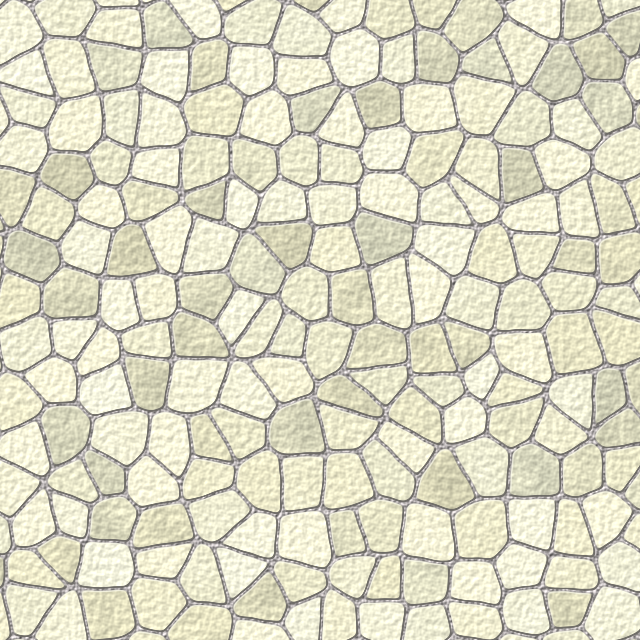
Write a three.js fragment shader that draws this texture.

```glsl
// Crazy paving of pale cream stones set in rough grey grout.
// A jittered Voronoi diagram gives the stones; a soft minimum of the border
// distances rounds their corners, and embossed gradient noise roughens them.
varying vec2 vUv;

const float STONES_ACROSS = 14.0;
const float JITTER = 0.84;
const float CORNER_SHARPNESS = 24.0;
const float HALF_GAP = 0.036;      // in stone units
const float EDGE_BLUR = 0.012;     // in stone units
const vec2 LIGHT_DIR = vec2(-0.6, 0.8);

const vec3 STONE_LIGHT = vec3(0.975, 0.965, 0.865);
const vec3 STONE_MID = vec3(0.915, 0.905, 0.785);
const vec3 STONE_DARK = vec3(0.80, 0.795, 0.69);
const vec3 RIM_LIGHT = vec3(1.0, 0.995, 0.94);
const vec3 GROUT = vec3(0.71, 0.69, 0.69);
const vec3 SHADOW = vec3(0.42, 0.41, 0.39);

vec2 hash2(vec2 p) {
  vec3 q = fract(p.xyx * vec3(0.1031, 0.1030, 0.0973));
  q += dot(q, q.yzx + 33.33);
  return fract((q.xx + q.yz) * q.zy);
}

float gradientDot(vec2 cell, vec2 offset) {
  float angle = 6.2832 * hash2(cell).x;
  return dot(vec2(cos(angle), sin(angle)), offset);
}

float gradientNoise(vec2 p) {
  vec2 i = floor(p);
  vec2 f = p - i;
  vec2 u = f * f * f * (f * (f * 6.0 - 15.0) + 10.0);
  float low = mix(gradientDot(i, f),
                  gradientDot(i + vec2(1, 0), f - vec2(1, 0)), u.x);
  float high = mix(gradientDot(i + vec2(0, 1), f - vec2(0, 1)),
                   gradientDot(i + vec2(1, 1), f - vec2(1, 1)), u.x);
  return mix(low, high, u.y);
}

// Slope of the noise towards the light, as relief shading.
float emboss(vec2 p) {
  vec2 reach = LIGHT_DIR * 0.35;
  return gradientNoise(p - reach) - gradientNoise(p + reach);
}

vec2 seedPoint(vec2 cell) {
  return cell + 0.5 + JITTER * (hash2(cell + 17.0) - 0.5);
}

vec2 nearestCell(vec2 p) {
  vec2 home = floor(p);
  vec2 best = home;
  float bestDist = 100.0;
  for (int y = -1; y <= 1; y++) {
    for (int x = -1; x <= 1; x++) {
      vec2 cell = home + vec2(float(x), float(y));
      vec2 away = seedPoint(cell) - p;
      float dist = dot(away, away);
      if (dist < bestDist) {
        bestDist = dist;
        best = cell;
      }
    }
  }
  return best;
}

// xy: outward direction of the nearest border, z: softened distance to it.
vec3 stoneBorder(vec2 p, vec2 cell) {
  vec2 seed = seedPoint(cell);
  vec2 outward = vec2(0.0);
  float total = 0.0;
  for (int y = -2; y <= 2; y++) {
    for (int x = -2; x <= 2; x++) {
      if (x == 0 && y == 0) continue;
      vec2 other = seedPoint(cell + vec2(float(x), float(y)));
      vec2 dir = normalize(other - seed);
      float dist = dot(0.5 * (seed + other) - p, dir);
      float weight = exp(-CORNER_SHARPNESS * dist);
      outward += weight * dir;
      total += weight;
    }
  }
  return vec3(outward / total, -log(total) / CORNER_SHARPNESS);
}

vec3 stoneColor(vec2 cell, vec2 uv, float relief) {
  vec2 rnd = hash2(cell + 71.0);
  float tone = rnd.x + 0.25 * gradientNoise(uv * 22.0);
  vec3 color = mix(STONE_DARK, STONE_MID, smoothstep(-0.05, 0.32, tone));
  color = mix(color, STONE_LIGHT, smoothstep(0.25, 0.95, tone));
  color += vec3(0.012, 0.0, -0.025) * (rnd.y - 0.5);
  return color * (1.0 + 0.16 * relief);
}

void main() {
  // Slightly bent coordinates keep the stone sides from being ruler-straight.
  vec2 bend = vec2(gradientNoise(vUv * 30.0), gradientNoise(vUv * 30.0 + 40.0));
  vec2 p = vUv * STONES_ACROSS + 0.035 * bend;
  vec2 cell = nearestCell(p);
  vec3 border = stoneBorder(p, cell);
  float inside = border.z - HALF_GAP;
  float facing = dot(border.xy, LIGHT_DIR);

  // Surface relief: soft grain on stone, finer and stronger in the grout.
  float coarse = emboss(vUv * 105.0);
  float fine = emboss(vUv * 210.0 + 9.0);
  vec3 stone = stoneColor(cell, vUv, coarse + 0.6 * fine);
  vec3 grout = GROUT * (1.0 + 0.5 * fine + 0.25 * coarse);

  // Lit rim towards the light, thin dark line on the far side.
  float rim = 1.0 - smoothstep(0.01, 0.05, inside);
  stone = mix(stone, RIM_LIGHT, 0.75 * rim * smoothstep(0.0, 0.7, facing));
  float line = 1.0 - smoothstep(0.008, 0.03, abs(inside + 0.008));
  float shade = line * mix(0.2, 0.95, smoothstep(-0.2, 0.6, -facing));

  vec3 color = mix(grout, stone, smoothstep(-EDGE_BLUR, EDGE_BLUR, inside));
  gl_FragColor = vec4(mix(color, SHADOW, shade), 1.0);
}
```
